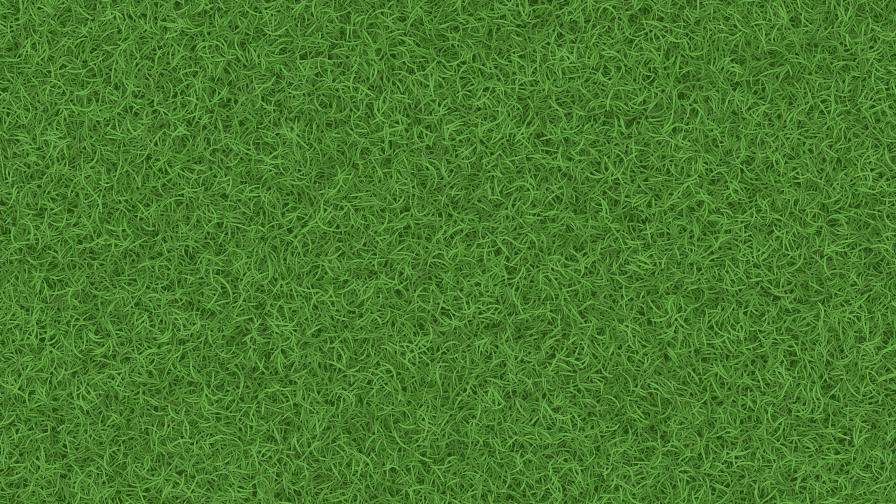
A Shadertoy shader for this texture:

```glsl
const int LAYERS = 18;
const float CELL = 0.030;            // grid pitch, in canvas heights
const vec2 HALF_LENGTH = vec2(0.014, 0.027);
const vec2 HALF_WIDTH = vec2(0.0013, 0.0021);
const float MAX_BEND = 0.5;
const float SHADOW_REACH = 0.0032;
const float SHADOW_STRENGTH = 0.13;
const float DEPTH_TONE = 0.58;
const float BLADE_TONE = 0.60;
const float TONE_OFFSET = -0.01;
const float CLUMP_SIZE = 0.06;
const float CLUMP_TONE = 0.08;
const float OLIVE_SHARE = 0.14;
const vec3 SOIL = vec3(0.15, 0.29, 0.06);
const vec3 DARK_GREEN = vec3(0.13, 0.28, 0.045);
const vec3 MID_GREEN = vec3(0.275, 0.495, 0.15);
const vec3 LIGHT_GREEN = vec3(0.44, 0.71, 0.30);
const vec3 OLIVE = vec3(0.30, 0.46, 0.185);

uint scramble(uint n) {
    n = (n ^ (n >> 16)) * 0x7feb352du;
    n = (n ^ (n >> 15)) * 0x846ca68bu;
    return n ^ (n >> 16);
}

// Four random values in 0..1 for a cell and a seed
vec4 hash4(vec2 cell, int seed) {
    uvec2 c = uvec2(ivec2(cell) + 4096);
    uint a = scramble(c.x + scramble(c.y + scramble(uint(seed))));
    uint b = scramble(a + 77u);
    return vec4(a & 65535u, a >> 16, b & 65535u, b >> 16) / 65535.0;
}

float valueNoise(vec2 p) {
    vec2 i = floor(p);
    vec2 f = smoothstep(0.0, 1.0, p - i);
    float bottom = mix(hash4(i, 900).x, hash4(i + vec2(1, 0), 900).x, f.x);
    float top = mix(hash4(i + vec2(0, 1), 900).x, hash4(i + 1.0, 900).x, f.x);
    return mix(bottom, top, f.y);
}

vec3 grassColor(float tone, float oliveRoll) {
    tone = clamp(tone, 0.0, 1.0);
    vec3 green = mix(DARK_GREEN, MID_GREEN, min(tone * 2.0, 1.0));
    green = mix(green, LIGHT_GREEN, max(tone * 2.0 - 1.0, 0.0));
    vec3 olive = OLIVE * (0.7 + 0.5 * tone);
    return mix(green, olive, 0.8 * step(oliveRoll, OLIVE_SHARE));
}

// Lays one curved, tapered blade and its soft shadow over the colour
void drawBlade(inout vec3 color, vec2 p, vec4 shape, vec4 look, float tone, float pixel) {
    float angle = 6.2831853 * shape.z;
    vec2 along = vec2(cos(angle), sin(angle));
    float halfLength = mix(HALF_LENGTH.x, HALF_LENGTH.y, shape.w);
    float t = dot(p, along) / halfLength;
    if (abs(t) > 1.0) return;

    float bend = MAX_BEND * (2.0 * look.x - 1.0);
    float offset = dot(p, vec2(-along.y, along.x)) - bend * halfLength * (t * t - 0.33);
    float slope = 2.0 * bend * t;
    float dist = abs(offset) * inversesqrt(1.0 + slope * slope);

    float taper = sqrt(1.0 - t * t) * (1.0 - 0.25 * t);
    float halfWidth = mix(HALF_WIDTH.x, HALF_WIDTH.y, look.y) * taper;
    float shadow = 1.0 - smoothstep(0.0, SHADOW_REACH, dist - halfWidth);
    float cover = clamp((halfWidth - dist) / pixel + 0.5, 0.0, 1.0);
    cover *= min(1.0, 2.0 * halfWidth / pixel);

    color *= 1.0 - SHADOW_STRENGTH * shadow * taper;
    color = mix(color, grassColor(tone + 0.08 * t, look.w), cover);
}

void mainImage(out vec4 fragColor, in vec2 fragCoord) {
    float pixel = 1.0 / iResolution.y;
    vec2 uv = fragCoord * pixel;
    float clump = CLUMP_TONE * (valueNoise(uv / CLUMP_SIZE) - 0.5);
    vec3 color = SOIL;

    // Blades from the deepest layer up to the lit top
    for (int layer = 0; layer < LAYERS; layer++) {
        float depth = float(layer) / float(LAYERS - 1);
        vec2 grid = uv / CELL + 7.0 * hash4(vec2(0), layer + 500).xy;
        vec2 home = floor(grid);
        for (int y = -1; y <= 1; y++) {
            for (int x = -1; x <= 1; x++) {
                vec2 cell = home + vec2(x, y);
                vec4 shape = hash4(cell, layer);
                vec4 look = hash4(cell, layer + 100);
                float tone = TONE_OFFSET + DEPTH_TONE * depth + BLADE_TONE * look.z + clump;
                drawBlade(color, (grid - cell - shape.xy) * CELL, shape, look, tone, pixel);
            }
        }
    }
    fragColor = vec4(color, 1.0);
}
```
